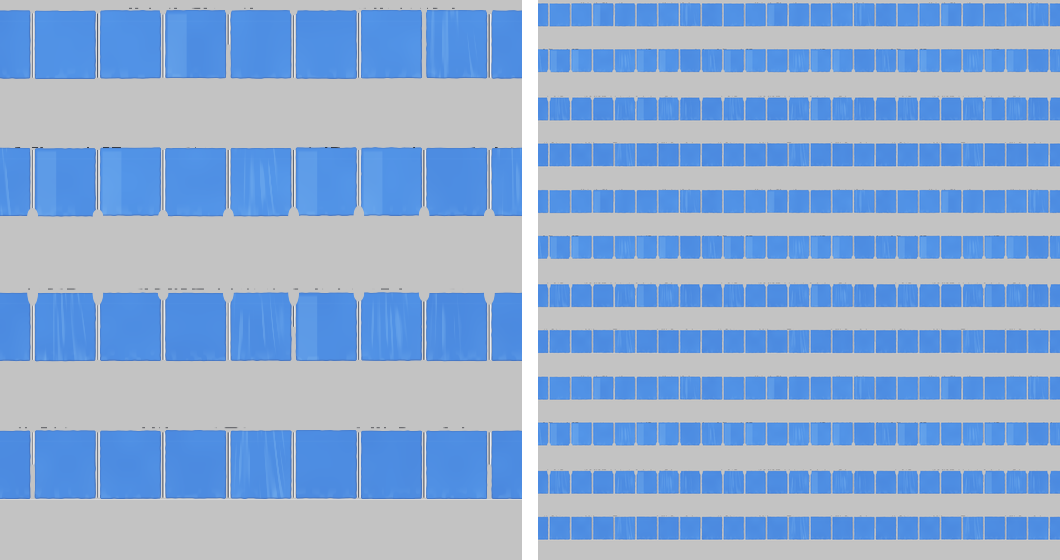
Left, the tile; right, the same tile 3 across and 3 down.
Reproduce this pattern procedurally as a Shadertoy shader.

```glsl
// Four ribbons of blue window panes on a plain grey wall, eight panes per ribbon.
// Panes are rounded boxes repeated with fract; thin mullions, ragged grey notches,
// reflections and broken dark dashes vary by a hash of the wrapped pane index.

const float COLS = 8.0;
const float ROWS = 4.0;
// Lengths below are in column widths; per-row values run from the bottom row up.
const vec2  PANE_HALF    = vec2(0.465, 0.522);
const float PANE_CORNER  = 0.025;
const float ROW_CENTRE   = 0.682;   // as a share of the row height
const vec4  ROW_SHIFT    = vec4(0.0, -0.033, 0.039, 0.0);
const vec4  ROW_TONE     = vec4(-0.05, -0.15, 0.15, 0.10);
const vec4  NOTCH_DEPTH  = vec4(0.0, 0.19, -0.14, 0.07);  // positive: from the top
const vec4  DASH_HEIGHT  = vec4(0.04, 0.055, 0.008, 0.035);
const float NOTCH_HALF   = 0.082;
const float DASH_STEPS   = 20.0;    // dash noise cells per column

const vec3 WALL         = vec3(0.765);
const vec3 GLASS_DEEP   = vec3(0.285, 0.525, 0.865);
const vec3 GLASS_BRIGHT = vec3(0.325, 0.585, 0.910);
const vec3 REFLECTION   = vec3(0.50, 0.72, 0.94);
const vec3 RIM          = vec3(0.25, 0.41, 0.70);
const vec3 METAL_DARK   = vec3(0.30, 0.33, 0.39);
const vec3 METAL_LIGHT  = vec3(0.92, 0.93, 0.95);
const vec3 DASH         = vec3(0.10, 0.11, 0.14);

float hash(vec2 p) {
    return fract(sin(dot(p, vec2(127.1, 311.7))) * 43758.5453);
}

float noise(vec2 p) {
    vec2 i = floor(p), f = fract(p);
    f = f * f * (3.0 - 2.0 * f);
    return mix(mix(hash(i), hash(i + vec2(1, 0)), f.x),
               mix(hash(i + vec2(0, 1)), hash(i + vec2(1, 1)), f.x), f.y);
}

// One-dimensional noise that repeats after a whole number of cells.
float wrapNoise(float x, float period, float seed) {
    float i = floor(x);
    return mix(hash(vec2(mod(i, period), seed)),
               hash(vec2(mod(i + 1.0, period), seed)), smoothstep(0.0, 1.0, fract(x)));
}

float roundBox(vec2 p, vec2 halfSize, float radius) {
    vec2 q = abs(p) - halfSize + radius;
    return length(max(q, 0.0)) + min(max(q.x, q.y), 0.0) - radius;
}

float fill(float d, float aa) { return 1.0 - smoothstep(-0.5 * aa, 0.5 * aa, d); }

float between(float x, float lo, float hi, float soft) {
    return smoothstep(lo - soft, lo + soft, x) - smoothstep(hi - soft, hi + soft, x);
}

vec3 glass(vec2 p, vec2 id, float rowTone) {
    vec2 q = p / PANE_HALF;
    vec2 seed = id * 17.0 + 40.0;
    float tone = 0.2 + 0.4 * hash(id) + 0.35 * noise(q * 1.3 + seed) + rowTone;
    vec3 col = mix(GLASS_DEEP, GLASS_BRIGHT, clamp(tone, 0.0, 1.0));

    // Faint transom line, side sheen and smudges along the sill
    float light = 0.05 * between(q.y, 0.66, 0.70, 0.02);
    light += 0.12 * hash(id + 9.0) * smoothstep(0.2, 1.0, abs(q.x)) * smoothstep(0.8, -0.8, q.y);
    light += 0.22 * smoothstep(0.5, 0.8, noise(q * vec2(7.0, 4.0) + seed)) * smoothstep(-0.6, -1.0, q.y);

    // Some panes hold a bright upright band, others hanging curtain folds
    float kind = hash(id + 31.0);
    float band = between(q.x, -0.92, -0.3, 0.025) * smoothstep(0.95, 0.85, q.y);
    float slant = q.x * (1.0 + 0.14 * q.y) + 0.06 * q.y;
    float folds = smoothstep(0.55, 0.85, noise(vec2(slant * 13.0, q.y * 0.7) + seed))
                * between(q.x, -0.85, mix(-0.2, 0.8, hash(id + 5.0)), 0.08);
    light += 0.30 * band * step(0.82, kind) + 0.38 * folds * step(kind, 0.22);
    // A few show a ladder of small bars
    float bars = between(fract(q.y * 5.0), 0.3, 0.7, 0.1) * between(q.x, -0.3, 0.3, 0.05)
               * between(q.y, -0.9, 0.1, 0.03);
    light += 0.25 * bars * between(kind, 0.50, 0.53, 0.001);
    return mix(col, REFLECTION, light);
}

void mainImage(out vec4 fragColor, in vec2 fragCoord) {
    vec2 grid = fragCoord / iResolution.xy * vec2(COLS, ROWS);
    float aa = COLS / iResolution.x;
    float rowHeight = iResolution.y * COLS / (iResolution.x * ROWS);
    float row = mod(floor(grid.y), ROWS);
    int r = int(row);
    float y = (fract(grid.y) - ROW_CENTRE) * rowHeight - ROW_SHIFT[r];

    // Panes sit on whole columns, joints halfway between them
    vec2 paneId = vec2(mod(floor(grid.x + 0.5), COLS), row);
    vec2 jointId = vec2(mod(floor(grid.x), COLS), row) + 60.0;
    vec2 p = vec2(fract(grid.x + 0.5) - 0.5, y);
    float jx = fract(grid.x) - 0.5;

    // Pane with a slightly ragged outline and a darker rim at right and bottom
    float lift = 0.012 * (hash(paneId + 3.0) - 0.5);
    float d = roundBox(p - vec2(0.0, lift), PANE_HALF, PANE_CORNER);
    d += 0.010 * (noise(p * 16.0 + paneId * 11.0 + 50.0) - 0.5);
    vec3 pane = glass(p, paneId, ROW_TONE[r]);
    float rim = smoothstep(-0.028, -0.004, d) * (p.x - p.y > 0.0 ? 0.65 : 0.35);
    vec3 col = mix(WALL, mix(pane, RIM, rim), fill(d, aa));

    // Mullion: dark core between two light strips; a few are broken or missing
    float wear = hash(jointId);
    float foot = wear > 0.92 ? 0.0 : -PANE_HALF.y + 0.015;
    float span = between(y, foot, PANE_HALF.y - 0.03, 0.5 * aa) * step(0.04, wear);
    float core = fill(abs(jx + 0.004) - 0.008, aa) * mix(0.45, 1.0, hash(jointId + 7.0));
    float strips = max(fill(abs(jx - 0.018) - 0.008, aa), 0.6 * fill(abs(jx + 0.022) - 0.005, aa));
    col = mix(col, METAL_LIGHT, strips * span);
    col = mix(col, METAL_DARK, core * span);

    // Wall-coloured notch eating into the joint from the top or bottom
    float depth = max(abs(NOTCH_DEPTH[r]) * mix(0.5, 1.15, hash(jointId + 13.0)), 0.001);
    float inward = PANE_HALF.y - y * sign(NOTCH_DEPTH[r] + 0.0001);
    float width = min(NOTCH_HALF, depth * 0.8);
    float notch = (length(vec2(jx / width, max(inward, 0.0) / depth)) - 1.0) * width;
    col = mix(col, WALL, fill(notch, aa));

    // Broken dark dashes above the heads and a pale sill under the lowest row
    float bits = smoothstep(0.68, 0.78, wrapNoise(grid.x * DASH_STEPS, COLS * DASH_STEPS, row + 20.0));
    float patches = smoothstep(0.45, 0.65, wrapNoise(grid.x * 2.0, COLS * 2.0, row + 70.0));
    float dashLine = fill(abs(y - PANE_HALF.y - DASH_HEIGHT[r]) - 0.006, aa);
    col = mix(col, DASH, 0.9 * bits * patches * dashLine);
    float sill = fill(abs(y + PANE_HALF.y + 0.012) - 0.005, aa) * step(row, 0.5);
    col = mix(col, METAL_LIGHT, 0.6 * sill);

    fragColor = vec4(col, 1.0);
}
```
